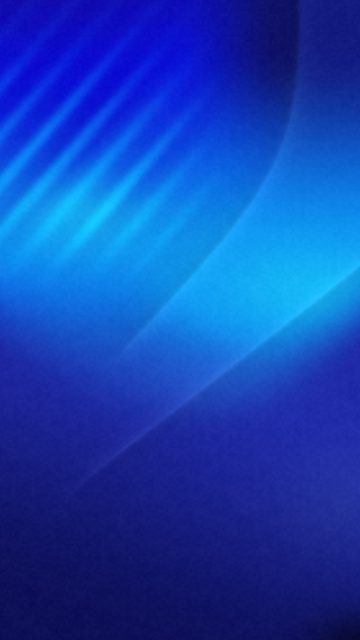
Reproduce this background procedurally as a Shadertoy shader.

```glsl
const vec3 NAVY = vec3(0.05, 0.06, 0.34);
const vec3 INDIGO = vec3(0.12, 0.16, 0.66);
const vec3 ELECTRIC = vec3(0.04, 0.07, 0.85);
const vec3 VIOLET = vec3(0.08, 0.04, 0.60);
const vec3 MIDNIGHT = vec3(0.06, 0.07, 0.42);
const vec3 AZURE = vec3(0.05, 0.56, 0.94);
const vec3 CYAN = vec3(0.08, 0.71, 0.96);
const vec3 HAZE = vec3(0.18, 0.38, 0.83);

float hash(vec2 p) {
    return fract(sin(dot(p, vec2(127.1, 311.7))) * 43758.55);
}

float noise(vec2 p) {
    vec2 i = floor(p);
    vec2 f = fract(p);
    f = f * f * (3.0 - 2.0 * f);
    float lower = mix(hash(i), hash(i + vec2(1, 0)), f.x);
    float upper = mix(hash(i + vec2(0, 1)), hash(i + vec2(1, 1)), f.x);
    return mix(lower, upper, f.y);
}

float glowSpot(vec2 p, vec2 center, vec2 radius) {
    vec2 q = (p - center) / radius;
    return exp(-dot(q, q));
}

// Bends smoothly from zero into a straight slope past the knee
float softRamp(float t, float knee, float width) {
    return width * log(1.0 + exp((t - knee) / width));
}

// Horizontal place of the upper arc at a given height
float arcX(float y) {
    return 0.838 - 1.68 * softRamp(1.0 - y, 0.255, 0.064);
}

// Height of the lower fold at a given horizontal place
float foldY(float x) {
    float tail = max(0.3 - x, 0.0);
    return 0.15 + 0.43 * x - 0.8 * tail * tail + 0.006 * x * x * x;
}

// Slanted rays with finer strands between them
float rays(vec2 p, float aspect) {
    float across = p.x - 0.87 * p.y * aspect + 0.982;
    float wave = 0.5 + 0.5 * cos(6.2832 * across / 0.118);
    float strands = noise(vec2(across * 26.0, p.y * 2.0)) - 0.5;
    return wave * wave - 0.4 + 0.5 * strands;
}

// Soft crest with a longer falloff on its positive side
float crest(float d, float thinSide, float wideSide) {
    return exp(-abs(d) / (d > 0.0 ? wideSide : thinSide));
}

vec3 backdrop(vec2 p, float arcSide) {
    float darkRight = smoothstep(0.48, 0.8, p.x + 0.25 * (p.y - 0.9));
    darkRight *= mix(smoothstep(0.62, 0.92, p.y), 1.0, 0.6 * arcSide);
    vec3 top = mix(ELECTRIC, MIDNIGHT, darkRight);
    top = mix(top, VIOLET, 0.8 * smoothstep(0.86, 1.04, p.y - 0.06 * p.x) * (1.0 - darkRight));
    top += vec3(0.01, 0.03, 0.08) * arcSide;
    float lift = smoothstep(-0.05, 0.43, p.y + 0.2 * (p.x - 0.5));
    vec3 bottom = mix(NAVY, INDIGO, lift);
    bottom += vec3(0.03, 0.05, 0.01) * glowSpot(p, vec2(1.0, 0.22), vec2(0.25, 0.09));
    bottom *= 1.0 - 0.65 * glowSpot(p, vec2(1.03, -0.02), vec2(0.16, 0.06));
    return mix(bottom, top, smoothstep(0.45, 0.65, p.y));
}

// Broad band of light: fades upward along the rays, downward to the fold
float lightBand(vec2 p, float fold, float ray) {
    float rise = 1.0 - smoothstep(0.61, 0.93, p.y - 0.06 * ray);
    float center = p.x - 0.5;
    float low = 0.32 + 0.48 * center * center;
    float high = mix(0.62, fold + 0.02, smoothstep(0.33, 0.85, p.x));
    return rise * smoothstep(low, high, p.y);
}

void mainImage(out vec4 fragColor, in vec2 fragCoord) {
    vec2 p = fragCoord / iResolution.xy;
    float aspect = iResolution.y / iResolution.x;
    float arc = 0.55 * (p.x - arcX(p.y));
    float fold = foldY(p.x);
    float above = p.y - fold;
    float arcFade = smoothstep(0.42, 0.53, p.y);
    float arcSide = smoothstep(-0.008, 0.008, arc) * arcFade;

    // Ray strength over the upper left
    float rayMask = (1.0 - smoothstep(0.25, 0.68, p.x)) * smoothstep(0.54, 0.66, p.y);
    rayMask *= 1.0 - 0.65 * smoothstep(0.78, 1.0, p.y);
    float ray = rays(p, aspect) * rayMask;

    // Backdrop and light
    float light = lightBand(p, fold, ray);
    vec3 color = backdrop(p, arcSide);
    color = mix(color, AZURE, light);
    float hot = glowSpot(p, vec2(0.23, 0.665), vec2(0.2, 0.06));
    hot += glowSpot(p, vec2(0.85, 0.55), vec2(0.3, 0.08));
    color = mix(color, CYAN, clamp(hot, 0.0, 1.0) * light);
    color += vec3(0.0, 0.11, 0.08) * ray;

    // Haze around the fold
    color = mix(color, HAZE, 0.4 * glowSpot(p, vec2(0.57, 0.41), vec2(0.24, 0.06)));

    // Arc: a dim outer side and a pale crest
    color *= 1.0 - 0.10 * arcFade * crest(-arc, 0.003, 0.05) * (1.0 - arcSide);
    color += vec3(0.05, 0.08, 0.06) * crest(arc, 0.006, 0.018) * smoothstep(0.42, 0.48, p.y)
        * (1.0 - 0.5 * smoothstep(0.75, 1.0, p.y));

    // Fold: a pale crest fading toward its lower tail
    float foldFade = smoothstep(0.08, 0.4, p.x);
    color += vec3(0.05, 0.07, 0.06) * crest(above, 0.004, 0.014) * foldFade;
    color *= 1.0 - 0.08 * foldFade * smoothstep(0.004, -0.012, above) * exp(min(above, 0.0) / 0.06);

    // Faint grain
    vec2 grainPoint = p * vec2(1.0, aspect);
    color += 0.022 * (noise(grainPoint * 140.0) - 0.5) + 0.012 * (noise(grainPoint * 45.0) - 0.5);

    fragColor = vec4(clamp(color, 0.0, 1.0), 1.0);
}
```
